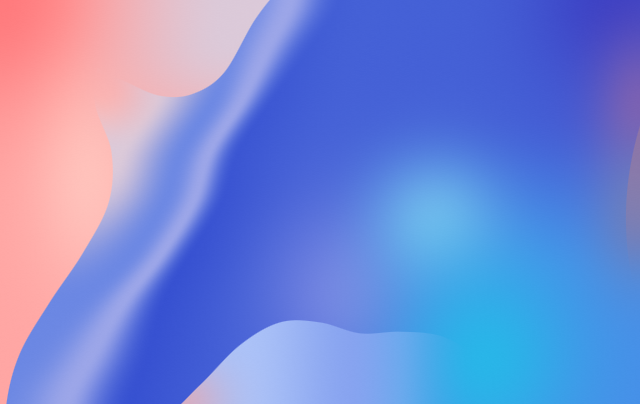
A Shadertoy shader for this background:

```glsl
// Abstract backdrop: coral haze, a folded blue sheet with a pale crease, and cyan glows.
#define CORAL vec3(1.00, 0.65, 0.64)
#define LILAC vec3(0.86, 0.79, 0.85)
#define FOLD_BLUE vec3(0.42, 0.53, 0.89)
#define CREASE vec3(0.61, 0.65, 0.91)
#define DEEP_BLUE vec3(0.19, 0.29, 0.81)
#define ROYAL_BLUE vec3(0.27, 0.38, 0.84)
#define SKY_BLUE vec3(0.28, 0.56, 0.91)
#define CYAN vec3(0.16, 0.71, 0.91)
#define CREASE_WIDTH 0.025
#define GRAIN 0.006

float hash(vec2 p) {
    return fract(sin(dot(p, vec2(127.1, 311.7))) * 43758.5453);
}

// Smooth curve through nine evenly spaced heights; t runs from 0 to 1.
float curve(float k[9], float t) {
    float s = clamp(t, 0.0, 1.0) * 8.0;
    int i = min(int(s), 7);
    float f = s - float(i);
    float a = k[max(i - 1, 0)], b = k[i], c = k[i + 1], d = k[min(i + 2, 8)];
    return b + 0.5 * f * (c - a + f * (2.0 * a - 5.0 * b + 4.0 * c - d
             + f * (3.0 * (b - c) + d - a)));
}

// Antialiased coverage of the region where f is positive.
float cover(float f) {
    return clamp(0.5 + f / max(fwidth(f), 1e-5), 0.0, 1.0);
}

float glow(vec2 uv, vec2 center, vec2 radius) {
    vec2 d = (uv - center) / radius;
    return exp(-dot(d, d));
}

vec3 coralHaze(vec2 uv) {
    vec3 col = mix(CORAL, vec3(1.0, 0.48, 0.49), glow(uv, vec2(0.0, 1.0), vec2(0.15, 0.28)));
    col = mix(col, vec3(1.0, 0.78, 0.75), 0.85 * glow(uv, vec2(0.14, 0.55), vec2(0.09, 0.27)));
    return mix(col, LILAC, smoothstep(0.08, 0.36, uv.x) * smoothstep(0.55, 0.9, uv.y));
}

// Wide blue field to the right of the crease.
vec3 blueField(vec2 uv, float side) {
    vec3 col = mix(DEEP_BLUE, ROYAL_BLUE, smoothstep(0.0, 0.28, side + 0.15 * uv.y));
    col = mix(col, vec3(0.23, 0.25, 0.77), glow(uv, vec2(0.97, 1.0), vec2(0.14, 0.25)));
    col = mix(col, SKY_BLUE, smoothstep(0.72, 0.3, uv.y) * smoothstep(0.5, 0.75, uv.x));
    col = mix(col, vec3(0.50, 0.55, 0.89), 0.85 * glow(uv, vec2(0.54, 0.27), vec2(0.12, 0.22)));
    col = mix(col, vec3(0.47, 0.75, 0.93), 0.9 * glow(uv, vec2(0.68, 0.45), vec2(0.10, 0.16)));
    col = mix(col, CYAN, glow(uv, vec2(0.76, 0.11), vec2(0.14, 0.26)));

    // Mauve warmth and a faint lens on the right border
    col = mix(col, vec3(0.52, 0.38, 0.68), 0.85 * glow(uv, vec2(1.0, 0.73), vec2(0.07, 0.19)));
    col = mix(col, vec3(0.44, 0.50, 0.73), 0.85 * glow(uv, vec2(1.0, 0.47), vec2(0.07, 0.17)));
    float rise = uv.y - 0.46;
    float lens = cover(uv.x - 0.978 - 0.42 * rise * rise);
    return mix(col, vec3(0.62, 0.49, 0.61), 0.6 * lens * smoothstep(0.28, 0.6, uv.y));
}

// Pale wave rising from the bottom border.
vec3 waveColor(vec2 uv) {
    vec3 col = mix(vec3(0.67, 0.76, 0.97), vec3(0.53, 0.64, 0.94), smoothstep(0.38, 0.56, uv.x));
    col = mix(col, vec3(0.30, 0.69, 0.92), smoothstep(0.54, 0.72, uv.x));
    return mix(col, vec3(0.84, 0.68, 0.76), glow(uv, vec2(0.28, 0.0), vec2(0.07, 0.10)));
}

void mainImage(out vec4 fragColor, in vec2 fragCoord) {
    vec2 uv = fragCoord / iResolution.xy;

    // Outlines of the sheet, its crease and the lower wave
    float leftEdge = curve(float[9](0.010, 0.031, 0.077, 0.130, 0.170, 0.174, 0.148, 0.16, 0.20), uv.y);
    float topEdge = curve(float[9](0.90, 0.835, 0.795, 0.763, 0.767, 0.82, 0.955, 1.05, 1.12),
                          (uv.x - 0.1) / 0.4);
    float crease = curve(float[9](0.105, 0.146, 0.193, 0.254, 0.302, 0.328, 0.378, 0.417, 0.455), uv.y);
    float waveTop = curve(float[9](-0.04, 0.047, 0.146, 0.202, 0.202, 0.175, 0.179, 0.169, 0.125),
                          (uv.x - 0.25) / 0.5);

    // Folded sheet: soft left flank, pale crease, deep right flank
    float side = uv.x - crease;
    float width = CREASE_WIDTH * (1.0 + 1.2 * smoothstep(0.4, 0.0, uv.y) + 0.7 * smoothstep(0.7, 1.0, uv.y));
    float flank = smoothstep(0.04, 0.14, -side) * smoothstep(0.25, 0.6, uv.y);
    vec3 sheet = mix(FOLD_BLUE, LILAC, flank);
    sheet = mix(sheet, CREASE, exp(-side * side / (width * width)));
    sheet = mix(sheet, blueField(uv, side), smoothstep(0.0, 1.9 * width, side));
    sheet = mix(sheet, waveColor(uv), cover(waveTop - uv.y) * smoothstep(0.74, 0.62, uv.x));

    // The sheet melts into the haze near its upper left corner
    float corner = length((uv - vec2(0.16, 0.79)) * vec2(1.58, 1.0));
    float mask = cover(uv.x - leftEdge) * cover(topEdge - uv.y) * smoothstep(0.02, 0.17, corner);
    vec3 col = mix(coralHaze(uv), sheet, mask);

    col += GRAIN * (hash(floor(uv * 512.0)) - 0.5);
    fragColor = vec4(col, 1.0);
}
```
